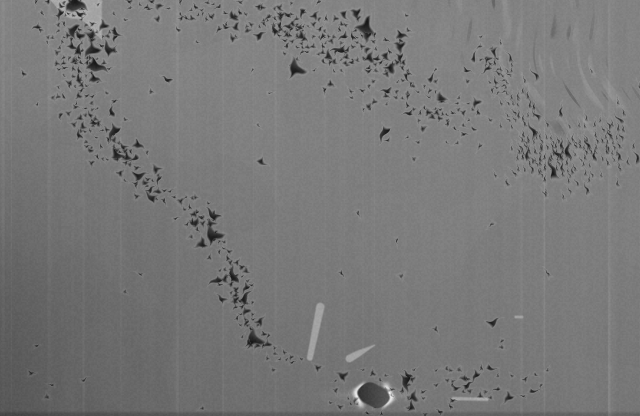
This texture is drawn by a WebGL 2 fragment shader. Its source:

```glsl
#version 300 es
precision highp float;
uniform vec2 u_resolution;
out vec4 outColor;

vec2 hash2(vec2 p) {
    vec3 q = fract(p.xyx * vec3(0.1031, 0.103, 0.0973));
    q += dot(q, q.yzx + 33.33);
    return fract((q.xx + q.yz) * q.zy);
}

float valueNoise(vec2 p) {
    vec2 i = floor(p), f = fract(p);
    f *= f * (3.0 - 2.0 * f);
    return mix(mix(hash2(i).x, hash2(i + vec2(1, 0)).x, f.x),
               mix(hash2(i + vec2(0, 1)).x, hash2(i + 1.0).x, f.x), f.y);
}

float segment(vec2 p, vec2 a, vec2 b) {
    vec2 d = b - a;
    return length(p - a - d * clamp(dot(p - a, d) / dot(d, d), 0.0, 1.0));
}

float band(float d, float width) {
    return exp(-d * d / (width * width));
}

// Chance of a pore: a falling chain, an upper band, a right cluster, a lower trail
float poreDensity(vec2 p) {
    float chainX = 0.16 + 0.8 * max(0.82 - p.y, 0.0) + 0.035 * sin(p.y * 14.0 - 4.6);
    float chain = band(p.x - chainX, mix(0.022, 0.065, p.y)) * smoothstep(0.1, 0.16, p.y);
    float upper = band(segment(p, vec2(0.64, 0.98), vec2(1.08, 0.72)), 0.06);
    upper += 0.7 * band(segment(p, vec2(0.34, 0.99), vec2(0.95, 0.9)), 0.035);
    float right = band(segment(p, vec2(1.18, 0.86), vec2(1.29, 0.62)), 0.035);
    right += 1.3 * band(segment(p, vec2(1.31, 0.61), vec2(1.46, 0.66)), 0.055);
    float trail = 0.6 * band(segment(p, vec2(0.8, 0.05), vec2(1.28, 0.09)), 0.04);
    return 0.55 * chain + 0.4 * upper + 0.5 * right + 0.4 * trail + 0.003;
}

// Angular pores: x is the signed distance, y a tone inside the nearest one
vec2 pores(vec2 p, float scale) {
    vec2 q = p * scale, nearest = vec2(1.0, 0.0);
    for (int j = -1; j <= 1; j++)
    for (int i = -1; i <= 1; i++) {
        vec2 id = floor(q) + vec2(i, j);
        vec2 h = hash2(id + scale), k = hash2(id + scale * 3.7);
        vec2 centre = id + 0.2 + 0.6 * h;
        if (k.x > poreDensity(centre / scale)) continue;
        float sliver = smoothstep(1.12, 1.25, centre.x / scale) * step(0.3, centre.y / scale);
        float angle = mix(6.28 * h.x, 0.25 + 0.8 * (h.x - 0.5), sliver);
        vec2 d = mat2(cos(angle), -sin(angle), sin(angle), cos(angle)) * (q - centre);
        d += 0.06 * sin(d.yx * 9.0 + 6.28 * h);
        d.x *= mix(1.0 + 1.6 * k.y, 3.5, sliver);
        float tri = max(abs(d.x) * 0.87 + d.y * 0.5, -d.y) - mix(0.12, 0.32, h.y * h.y);
        float dist = tri / (scale * mix(1.4, 2.4, sliver));
        if (dist < nearest.x) nearest = vec2(dist, clamp(0.5 + d.x + d.y, 0.0, 1.0));
    }
    return nearest;
}

// Identity of the closest cell, for faint grains
float grainTone(vec2 p) {
    float best = 9.0, tone = 0.0;
    for (int j = -1; j <= 1; j++)
    for (int i = -1; i <= 1; i++) {
        vec2 id = floor(p) + vec2(i, j), h = hash2(id + 71.0);
        float d = length(id + h - p);
        if (d < best) { best = d; tone = h.x; }
    }
    return tone - 0.5;
}

void main() {
    vec2 p = gl_FragCoord.xy / u_resolution.y;
    float soft = max(1.2 / u_resolution.y, 0.0015);

    // Uneven lighting and faint grains
    float tone = 0.513 - 0.05 * pow(1.0 - p.y, 2.0);
    tone -= 0.13 * exp(-2.4 * p.x) * smoothstep(1.05, 0.1, p.y);
    tone += 0.012 * grainTone(p * 6.0 + 0.15 * sin(p.yx * 19.0));

    // Vertical curtain lines
    float drift = 0.4 + 0.6 * valueNoise(vec2(p.x * 30.0, p.y * 2.0));
    float lines = valueNoise(vec2(p.x * 45.0, 3.0)) + valueNoise(vec2(p.x * 160.0, 9.0)) - 1.0;
    tone += 0.013 * lines * drift;
    float bright = smoothstep(0.84, 1.0, valueNoise(vec2(p.x * 110.0, 17.0)));
    tone += bright * drift * mix(0.03, 0.07, smoothstep(1.2, 1.45, p.x) * (1.0 - p.y));

    // Wispy veins at the upper right
    float wisp = valueNoise(vec2(p.x * 75.0 + p.y * 22.0 + 2.0 * sin(p.y * 17.0), p.y * 13.0));
    float wispArea = band(segment(p, vec2(1.2, 1.0), vec2(1.42, 0.75)), 0.13);
    tone += wispArea * (0.05 * smoothstep(0.65, 0.9, wisp) - 0.1 * smoothstep(0.24, 0.08, wisp));

    // Pale inclusions
    float along = clamp((p.y - 0.14) / 0.13, 0.0, 1.0);
    float pale = segment(p, vec2(0.745, 0.14), vec2(0.77, 0.262)) - 0.007 - 0.003 * along;
    pale = min(pale, segment(p, vec2(0.84, 0.138), vec2(0.9, 0.17)) - 0.009 * smoothstep(0.92, 0.84, p.x));
    pale = min(pale, segment(p, vec2(1.09, 0.042), vec2(1.17, 0.04)) - 0.004);
    pale = min(pale, segment(p, vec2(1.24, 0.238), vec2(1.255, 0.238)) - 0.003);
    float corner = max(p.x - 0.237, 1.0 - p.y - 0.65 * (p.x - 0.11));
    pale = min(pale, corner + 0.008 * sin(p.x * 70.0));
    tone = mix(tone, 0.64, smoothstep(soft, -soft, pale));

    // Dark pores at three sizes with thin pale rims
    vec2 pore = pores(p, 20.0);
    vec2 medium = pores(p, 38.0), small = pores(p, 75.0);
    if (medium.x < pore.x) pore = medium;
    if (small.x < pore.x) pore = small;
    tone += 0.035 * band(pore.x - 0.003, 0.002);
    tone = mix(tone, mix(0.1, 0.33, pore.y * pore.y), smoothstep(soft, -soft, pore.x));

    // Rounded particle with glowing sides
    vec2 c = p - vec2(0.898, 0.05);
    float particle = length(c * vec2(0.85, 1.1) + 0.004 * sin(c.yx * 110.0)) - 0.032;
    float sides = smoothstep(0.015, 0.035, abs(c.x));
    tone += 0.4 * sides * band(particle - 0.003, 0.006);
    tone += 0.08 * band(c.y, 0.012) * band(c.x, 0.09);
    tone = mix(tone, 0.27 + 2.0 * c.x, smoothstep(soft, -soft, particle));

    // Lower edge shade and fine grain
    tone -= 0.07 * smoothstep(0.014, 0.004, p.y);
    tone += 0.032 * (valueNoise(p * 290.0) - 0.5);
    outColor = vec4(vec3(clamp(tone, 0.0, 1.0)), 1.0);
}
```
